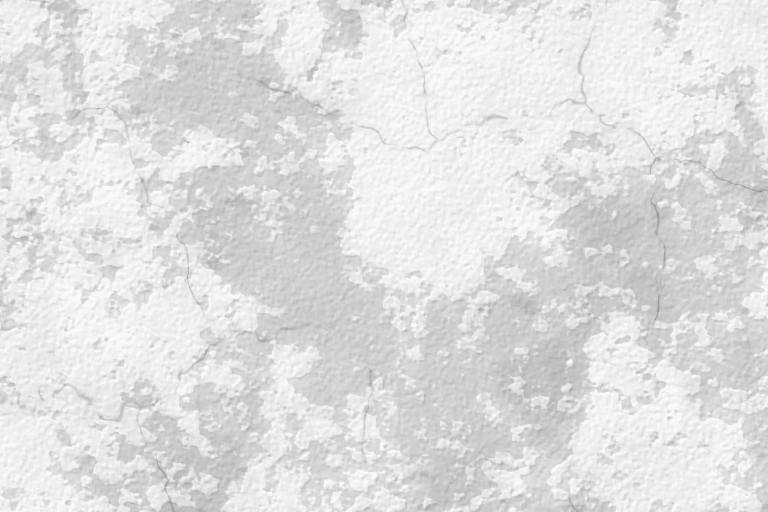
Give the GLSL for this texture, as a WebGL 2 fragment shader.

```glsl
#version 300 es
precision highp float;
// Weathered pale plaster: layered cellular noise splits the wall into worn grey
// patches and flaking whitewash, lit from the upper left for a fine relief.
// Thin broken cracks follow the borders of a loose, warped cell grid.
uniform vec2 u_resolution;
out vec4 fragColor;

vec3 hash(vec2 cell) {
  vec3 q = fract(cell.xyx * vec3(0.1031, 0.1030, 0.0973));
  q += dot(q, q.yzx + 33.33);
  return fract((q.xxy + q.yzz) * q.zyx);
}

// Smooth cellular noise: random cell values blended by distance
float cellNoise(vec2 p) {
  vec2 base = floor(p), f = p - base;
  float total = 0.0, weights = 0.0;
  for (int y = -1; y <= 1; y++)
    for (int x = -1; x <= 1; x++) {
      vec2 g = vec2(x, y);
      vec3 h = hash(base + g + 57.0);
      vec2 d = g + h.xy - f;
      float w = exp(-6.0 * dot(d, d));
      total += w * h.z;
      weights += w;
    }
  return total / weights;
}

float layered(vec2 p, int octaves) {
  float total = 0.0, amp = 1.0, weights = 0.0;
  for (int i = 0; i < octaves; i++) {
    total += amp * cellNoise(p);
    weights += amp;
    amp *= 0.62;
    p = mat2(1.6, 1.2, -1.2, 1.6) * p + 7.3;
  }
  return total / weights;
}

// Coverage of whitewash: broad patches broken up by small flakes
float flakes(vec2 p, float broad) {
  float fine = layered(p * vec2(34.0, 40.0), 3);
  return smoothstep(0.44, 0.56, broad + 0.65 * (fine - 0.5));
}

vec2 seed(vec2 cell) {
  return 0.2 + 0.6 * hash(cell + 11.0).xy;
}

// Distance to the nearest border of a lightly jittered cell grid
float borderDistance(vec2 p) {
  vec2 base = floor(p), f = p - base, nearCell = vec2(0.0), nearest = vec2(8.0);
  for (int y = -1; y <= 1; y++)
    for (int x = -1; x <= 1; x++) {
      vec2 g = vec2(x, y), d = g + seed(base + g) - f;
      if (dot(d, d) < dot(nearest, nearest)) { nearest = d; nearCell = g; }
    }
  float border = 8.0;
  for (int y = -2; y <= 2; y++)
    for (int x = -2; x <= 2; x++) {
      vec2 g = nearCell + vec2(x, y), d = g + seed(base + g) - f;
      if (x != 0 || y != 0)
        border = min(border, dot(0.5 * (nearest + d), normalize(d - nearest)));
    }
  return border;
}

// Dark hairline with a faint stained halo, fading in and out along its length
float cracks(vec2 p, float pixel) {
  vec2 warp = vec2(layered(p * 5.0, 4), layered(p * 5.0 + 31.0, 4)) - 0.5;
  float d = borderDistance((p + 0.13 * warp) * 2.1 + 3.4) / 2.1;
  float present = smoothstep(0.42, 0.62, cellNoise(p * 3.1 + 19.0));
  float broken = smoothstep(0.2, 0.6, cellNoise(p * 38.0));
  float line = 1.0 - smoothstep(0.0, 0.0025 + pixel, d);
  return present * (line * broken + 0.22 * exp(-d * 110.0));
}

void main() {
  vec2 p = gl_FragCoord.xy / u_resolution.y;
  float pixel = 1.0 / u_resolution.y;

  // Broad worn patches with ragged outlines
  vec2 drift = vec2(cellNoise(p * 4.0 + 5.0), cellNoise(p * 4.0 + 23.0)) - 0.5;
  float broad = layered(p * 2.9 + 0.6 * drift + 2.0, 6);
  float wash = flakes(p, broad);
  float tone = 0.808 + 0.06 * smoothstep(0.36, 0.6, broad) + 0.08 * wash;

  // Soft clouding and darker damp stains
  tone += 0.07 * (layered(p * 9.0 + 40.0, 4) - 0.5);
  float damp = smoothstep(0.53, 0.68, layered(p * 3.6 + 70.0, 5));
  tone -= 0.045 * damp * (1.0 - 0.6 * wash);

  // Raised flake rims and sandy grain, lit from the upper left
  vec2 toLight = vec2(-0.0035, 0.0045);
  tone += 0.045 * (wash - flakes(p + toLight, broad));
  float grain = cellNoise(p * 135.0) - cellNoise((p + toLight) * 135.0);
  tone += 0.075 * grain;

  // Small flattened pits, mostly in the bare plaster
  float pits = smoothstep(0.78, 0.92, cellNoise(p * vec2(32.0, 75.0) + 90.0));
  tone -= 0.06 * pits * (1.0 - wash) * smoothstep(0.45, 0.6, cellNoise(p * 5.0 + 61.0));

  tone -= 0.13 * cracks(p, pixel);
  fragColor = vec4(vec3(clamp(tone, 0.0, 0.975)), 1.0);
}
```
